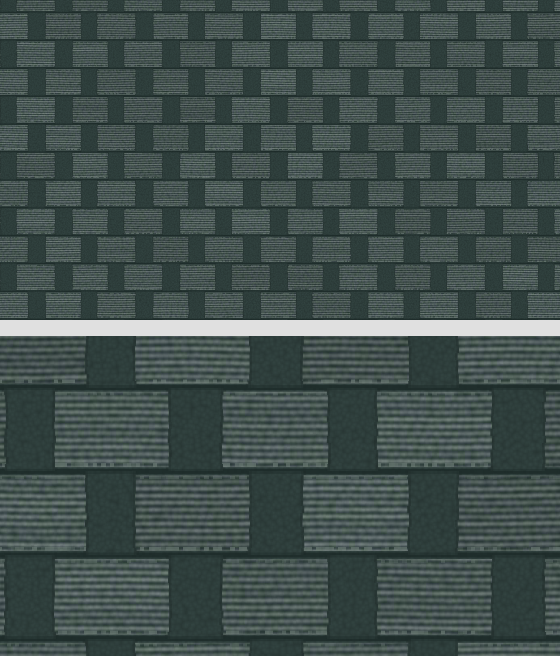
Top, the full canvas; bottom, a detail of the centre.
Give the GLSL for this texture, as a Shadertoy shader.

```glsl
// Dark green basket weave: ribbed light blocks in staggered rows over a matte weft.
// Each row is cut into pairs of one wide and one narrow block; layered sines bend
// the ribs, and cellular noise gives the thread flecks and the surface grain.

const vec2 GRID = vec2(5.207, 11.47);   // block pairs across, rows down
const float RIBS = 12.0;                // ribs per row
const float TAU = 6.2831853;

const vec3 GROOVE = vec3(0.115, 0.170, 0.162);
const vec3 WEFT   = vec3(0.178, 0.240, 0.230);
const vec3 VALLEY = vec3(0.195, 0.253, 0.245);
const vec3 CREST  = vec3(0.385, 0.435, 0.423);
const vec3 EDGE   = vec3(0.430, 0.490, 0.465);

float hash(vec2 p) {
    vec3 q = fract(vec3(p.xyx) * 0.1031);
    q += dot(q, q.yzx + 33.33);
    return fract((q.x + q.y) * q.z);
}

// Distance to the nearest scattered point, about 0 to 1
float cellular(vec2 p) {
    vec2 cell = floor(p);
    float nearest = 2.0;
    for (int j = -1; j <= 1; j++)
    for (int i = -1; i <= 1; i++) {
        vec2 c = cell + vec2(i, j);
        vec2 point = c + vec2(hash(c), hash(c + 71.7));
        nearest = min(nearest, length(point - p));
    }
    return nearest;
}

// Coverage of a shape from its signed distance and the pixel size
float cover(float d, float pixel) {
    return 1.0 - smoothstep(-0.5 * pixel, 0.5 * pixel, d);
}

// Signed distance to a span with the given centre and half width
float span(float x, float centre, float halfWidth) {
    return abs(x - centre) - halfWidth;
}

// Slow bend of the threads, different in every row
float bend(float x, float seed) {
    return 0.6 * sin(x * 5.0 + seed * 2.3) + 0.4 * sin(x * 13.0 - seed * 4.1);
}

// Ribs across a block: x along the thread, y in rows
vec3 ribs(float x, float y, float seed, float pixel) {
    float s = y * RIBS + 0.12 * bend(x, seed);
    float fade = 1.0 - smoothstep(0.5, 1.1, pixel * RIBS);
    float wave = 0.5 - 0.5 * cos(TAU * s) * fade;
    float thread = hash(vec2(floor(s), seed));
    float fleck = cellular(vec2(x * 48.0, s * 0.9)) - 0.45;
    float light = wave * mix(0.72, 1.08, thread) - 0.45 * fleck;
    vec3 tint = vec3(0.012, -0.006, 0.035) * (hash(vec2(floor(x * 50.0), floor(s))) - 0.5);
    return mix(VALLEY, CREST, clamp(light, -0.15, 1.15)) + tint;
}

void mainImage(out vec4 fragColor, in vec2 fragCoord) {
    vec2 uv = fragCoord / iResolution.xy;
    vec2 pixel = GRID / iResolution.xy;
    vec2 p = uv * GRID - vec2(0.156, 0.03);

    // Every other row is shifted by three quarters of a pair
    float row = floor(p.y);
    float v = fract(p.y);
    float x = p.x - 0.75 * (1.0 - mod(row, 2.0)) + 0.08;
    float pairId = floor(x);
    float u = fract(x) - 0.08;
    float narrow = step(0.436, u);
    float seed = hash(vec2(pairId * 2.0 + narrow, row) + 19.0);

    // Wide and narrow block, with slightly uneven ends
    float ragged = 0.006 * (hash(vec2(floor(v * RIBS), row + seed * 40.0)) - 0.5);
    float across = mix(span(u, 0.176, 0.176), span(u, 0.6825, 0.1625), narrow) + ragged;
    float down = span(v, 0.5, 0.452);
    float block = cover(across, pixel.x) * cover(down, pixel.y);

    // Matte weft, a little darker where it dips beside a block
    float grain = cellular(uv * vec2(340.0, 194.0)) - 0.45;
    vec3 color = WEFT * (1.0 - 0.18 * grain);
    color *= 1.0 - 0.12 * cover(abs(across) - 0.008, pixel.x);

    // Ribbed block with its own brightness
    vec3 ribbed = ribs(p.x, p.y, row + floor(seed * 50.0), pixel.y);
    ribbed *= mix(0.94, 1.05, seed);

    // Broken bright thread along the block ends, stronger below
    float dots = smoothstep(0.35, 0.75, hash(vec2(floor(p.x * 75.0), row)));
    float lower = cover(span(v, 0.075, 0.022), pixel.y);
    float upper = cover(span(v, 0.925, 0.018), pixel.y);
    ribbed = mix(ribbed, EDGE, dots * (0.65 * lower + 0.4 * upper));
    color = mix(color, ribbed, block);

    // Groove between rows, fainter where it crosses the weft
    float groove = cover(0.5 - abs(v - 0.5) - 0.03, pixel.y);
    color = mix(color, GROOVE, groove * mix(0.45, 0.9, cover(across, pixel.x)));

    color *= 1.0 + 0.05 * (hash(floor(uv * vec2(512.0, 292.0))) - 0.5);
    fragColor = vec4(color, 1.0);
}
```
